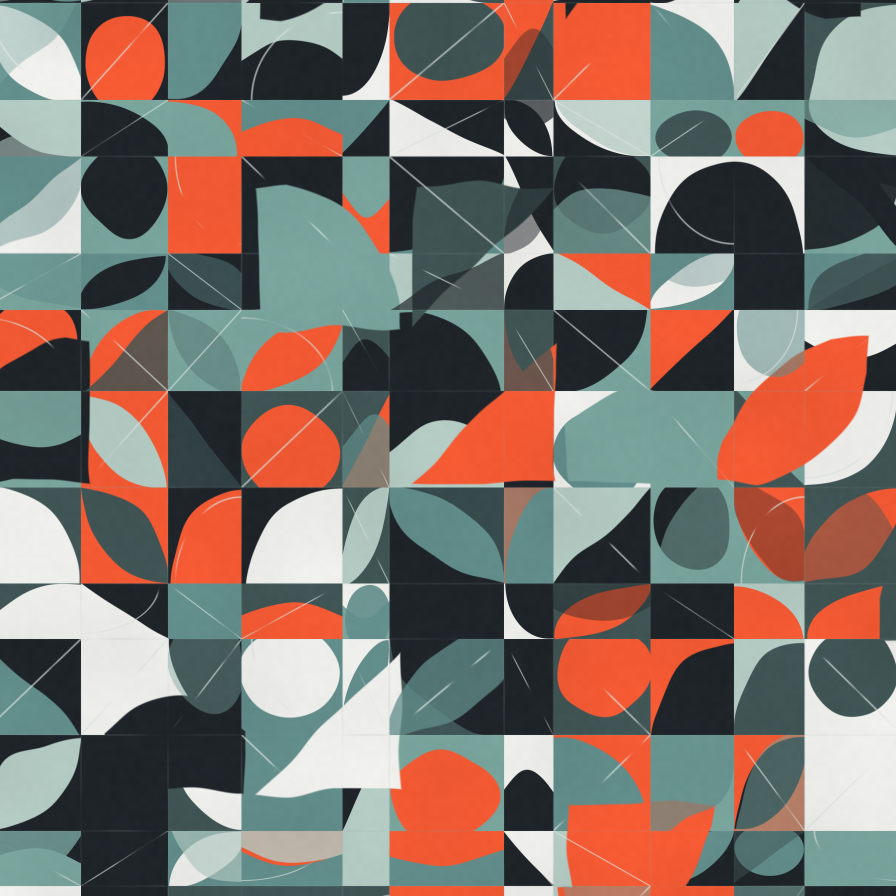
Reproduce this pattern procedurally as a Shadertoy shader.

```glsl
float hash(vec3 p) {
    p = fract(p * vec3(0.1031, 0.1137, 0.0973));
    p += dot(p, p.yzx + 33.33);
    return fract((p.x + p.y) * p.z);
}

float noise(vec2 p) {
    vec2 i = floor(p), f = fract(p);
    f = f * f * (3.0 - 2.0 * f);
    float low = mix(hash(vec3(i, 9.0)), hash(vec3(i + vec2(1, 0), 9.0)), f.x);
    float high = mix(hash(vec3(i + vec2(0, 1), 9.0)), hash(vec3(i + 1.0, 9.0)), f.x);
    return mix(low, high, f.y);
}

// Thresholds give each paint its share of the area
vec3 paint(float t) {
    if (t < 0.31) return vec3(0.12, 0.14, 0.16);
    if (t < 0.39) return vec3(0.25, 0.33, 0.33);
    if (t < 0.49) return vec3(0.38, 0.55, 0.54);
    if (t < 0.59) return vec3(0.47, 0.64, 0.61);
    if (t < 0.66) return vec3(0.70, 0.79, 0.76);
    if (t < 0.84) return vec3(0.93, 0.93, 0.92);
    return vec3(0.95, 0.35, 0.20);
}

// Uneven grid lines, one offset per column or row
float gridLine(float i, float axis) {
    return i + 0.5 * (hash(vec3(i + 3.0, axis, 5.0)) - 0.5);
}

float cellIndex(float x, float axis) {
    float i = floor(x);
    if (x < gridLine(i, axis)) return i - 1.0;
    return x < gridLine(i + 1.0, axis) ? i : i + 1.0;
}

// Signed distance to one of the cut shapes in a unit cell
float cutShape(vec2 q, float pick) {
    if (pick < 0.32) return length(q) - 0.98;
    if (pick < 0.58) return (q.x + q.y - 1.0) * 0.707;
    if (pick < 0.74) return max(length(q), length(1.0 - q)) - 1.0;
    if (pick < 0.88) return q.y - 0.4 - 0.25 * sin(3.14159 * q.x);
    return length(q - vec2(0.5, 0.35)) - 0.48;
}

vec2 turnCorner(vec2 q, vec3 seed) {
    vec2 flip = step(0.5, vec2(hash(seed + 11.0), hash(seed + 23.0)));
    return mix(q, 1.0 - q, flip);
}

vec3 collage(vec2 p, float blur) {
    vec2 g = p * 11.0;
    vec2 cell = vec2(cellIndex(g.x, 1.0), cellIndex(g.y, 2.0));
    vec2 lower = vec2(gridLine(cell.x, 1.0), gridLine(cell.y, 2.0));
    vec2 upper = vec2(gridLine(cell.x + 1.0, 1.0), gridLine(cell.y + 1.0, 2.0));
    vec2 local = (g - lower) / (upper - lower);
    vec2 wobble = 0.12 * (vec2(noise(g * 1.7), noise(g * 1.7 + 40.0)) - 0.5);
    vec3 seed = vec3(cell + 7.0, 1.0);

    // Ground, sometimes shared by a block of two by two cells
    vec3 block = vec3(floor(cell * 0.5) + 60.0, 2.0);
    float tone = hash(hash(seed + 5.0) < 0.4 ? block : seed);
    tone *= cell.x < 0.5 ? 0.5 : 1.0;
    vec3 color = paint(tone);

    // Main cut shape in a contrasting paint
    vec2 q = turnCorner(local + wobble, seed);
    float shape = cutShape(q, hash(seed + 31.0));
    vec3 cutPaint = paint(fract(tone + 0.25 + 0.5 * hash(seed + 41.0)));
    if (hash(seed + 47.0) < 0.78)
        color = mix(color, cutPaint, smoothstep(blur, -blur, shape));

    // Large pieces laid across the grid
    vec2 wide = g / 1.9 + 0.37;
    vec3 wideSeed = vec3(floor(wide) + 90.0, 3.0);
    vec2 w = turnCorner(fract(wide) + wobble * 0.6, wideSeed);
    float piece = max(cutShape(w, hash(wideSeed + 13.0)), max(abs(w.x - 0.5), abs(w.y - 0.5)) - 0.46);
    if (hash(wideSeed + 17.0) < 0.24)
        color = mix(color, paint(hash(wideSeed + 29.0)), smoothstep(blur, -blur, piece));

    // Translucent scraps in teal and charcoal
    vec3 scrapSeed = seed + vec3(200.0, 150.0, 4.0);
    vec2 s = turnCorner(local * 0.9 + wobble * 1.5, scrapSeed);
    float scrap = cutShape(s, hash(scrapSeed + 3.0));
    vec3 scrapPaint = paint(0.2 + 0.42 * hash(scrapSeed + 19.0));
    if (hash(scrapSeed + 37.0) < 0.3)
        color = mix(color, scrapPaint, smoothstep(blur, -blur, scrap) * mix(0.35, 0.95, hash(scrapSeed + 43.0)));

    // Faint grid seams
    vec2 edge = min(g - lower, upper - g);
    float seam = smoothstep(0.012 + blur, 0.0, min(edge.x, edge.y));
    color = mix(color, vec3(0.55, 0.63, 0.62), 0.22 * seam * noise(g * 2.0 + 15.0));

    // Broken pale scratches along cell diagonals and arcs
    vec2 d = turnCorner(local, seed + 70.0);
    float scratch = hash(seed + 53.0) < 0.75 ? abs(d.x + d.y - 1.0) * 0.707 : abs(length(d) - 0.9);
    float worn = smoothstep(0.3, 0.6, noise(g * 2.6 + 80.0)) * step(hash(seed + 59.0), 0.5);
    color = mix(color, vec3(0.86, 0.89, 0.87), 0.65 * worn * smoothstep(0.009 + blur, 0.002, scratch));

    // Uneven paint
    return color * (0.97 + 0.05 * noise(g * 1.3)) + 0.012 * (noise(p * 150.0) - 0.5);
}

void mainImage(out vec4 fragColor, in vec2 fragCoord) {
    vec3 sum = vec3(0.0);
    for (int i = 0; i < 4; i++) {
        vec2 offset = vec2(i % 2, i / 2) * 0.5 - 0.25;
        sum += collage((fragCoord + offset) / iResolution.y, 6.0 / iResolution.y);
    }
    fragColor = vec4(sum * 0.25, 1.0);
}
```
